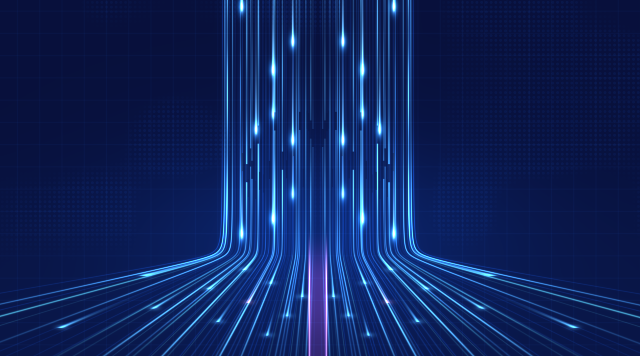
A Shadertoy shader for this background:

```glsl
// Mirrored streams of light fall down a dark wall, bend and fan out over a floor.
// Each stream is a curve x(y) evaluated in a loop; comets and sparks ride on them,
// above a navy backdrop with a faint grid, dot patches and a magenta centre beam.

#define STREAMS 50
#define SPARKS 11
#define HALF_WIDTH 0.268
#define FLOOR_Y 0.283
#define BEND 0.016
#define MAX_ANGLE 1.405
#define FAN_POWER 1.3
#define AXIS_SHIFT 0.006
#define GRID_PITCH 0.0625

const vec3 NAVY = vec3(0.030, 0.064, 0.235);
const vec3 BLUE = vec3(0.07, 0.31, 0.74);
const vec3 CYAN = vec3(0.38, 0.80, 0.96);
const vec3 MAGENTA = vec3(0.72, 0.24, 0.62);

float hash(float n) { return fract(sin(n * 127.1) * 43758.5453); }
float hash2(vec2 p) { return fract(sin(dot(p, vec2(127.1, 311.7))) * 43758.5453); }

float noise(vec2 p) {
    vec2 i = floor(p), f = fract(p);
    f = f * f * (3.0 - 2.0 * f);
    return mix(mix(hash2(i), hash2(i + vec2(1, 0)), f.x),
               mix(hash2(i + vec2(0, 1)), hash2(i + vec2(1, 1)), f.x), f.y);
}

// Soft stroke that keeps its energy when thinner than a pixel
float stroke(float d, float width) {
    float w = max(width, 0.6 / iResolution.y);
    return width / w * exp(-d * d / (w * w));
}

// Horizontal position and slope at height y of the stream starting at u
vec2 track(float u, float y) {
    float d = FLOOR_Y - y, r = sqrt(d * d + BEND * BEND);
    float fan = tan(MAX_ANGLE * pow(u / HALF_WIDTH, FAN_POWER));
    return vec2(u + fan * 0.5 * (d + r), fan * 0.5 * (1.0 + d / r));
}

// Signed distance across a stream
float across(float x, vec2 t) { return (x - t.x) / sqrt(1.0 + t.y * t.y); }

vec3 backdrop(vec2 p) {
    vec2 g = vec2(p.x / 0.52, (p.y - 0.34) / 0.27);
    vec3 col = NAVY + vec3(0.012, 0.070, 0.17) * exp(-dot(g, g));
    col += vec3(0.004, 0.02, 0.04) * smoothstep(0.7, 0.1, p.y);
    // Faint grid
    vec2 cell = abs(fract(p / GRID_PITCH) - 0.5) * GRID_PITCH;
    col += vec3(0.008, 0.025, 0.05) * (stroke(cell.x, 0.0011) + stroke(cell.y, 0.0011));
    // Dotted patches
    vec2 q = fract(p * 75.0) - 0.5;
    float patchMask = smoothstep(0.5, 0.7, noise(p * 5.0 + 3.0)) * smoothstep(0.25, 0.4, p.y);
    col += vec3(0.006, 0.025, 0.055) * patchMask * smoothstep(0.4, 0.2, length(q));
    return col;
}

vec3 streams(float x, float y) {
    vec3 sum = vec3(0.0);
    float wall = smoothstep(FLOOR_Y - 0.03, FLOOR_Y + 0.03, y);
    float depth = max(FLOOR_Y - y, 0.0);
    for (int i = 0; i < STREAMS; i++) {
        float n = float(i), h = hash(n + 1.7), k = hash(n + 41.3);
        float s = min((n + 0.8 * (k - 0.5)) / float(STREAMS - 1), 1.0);
        float u = mix(0.008, HALF_WIDTH, s);
        float level = 0.2 + 0.9 * h * h * h + 0.3 * smoothstep(0.9, 0.96, s);
        level *= mix(0.45, 1.0, smoothstep(0.025, 0.045, u));
        // Slow pulses and one break on some of the wall streams
        level *= 0.8 + 0.3 * sin(y * (9.0 + 12.0 * k) + 6.28 * h);
        float gap = smoothstep(0.027, 0.024, abs(y - mix(0.46, 0.67, hash(n + 9.1))));
        level *= 1.0 - 0.9 * gap * step(0.5, k) * step(s, 0.8);
        level *= mix(1.0, 0.6, smoothstep(0.4, 0.9, y));
        level *= mix(exp(-1.3 * depth) * mix(1.0, 0.6, smoothstep(0.3, 0.8, x)), 1.0, wall);
        float d = across(x, track(u, y));
        float width = (0.0011 + 0.0009 * h) * (1.0 + 1.5 * depth);
        vec3 tint = mix(BLUE, CYAN, smoothstep(0.4, 0.95, h));
        tint = mix(tint, vec3(0.3, 0.7, 0.68), step(0.85, k) * (1.0 - wall));
        sum += tint * level * (1.15 * stroke(d, width) + 0.05 * exp(-abs(d) / 0.006));
    }
    return sum;
}

// Falling comets: up to three heads on each of four wall columns
vec3 comets(float x, float y) {
    vec3 sum = vec3(0.0);
    for (int i = 0; i < 12; i++) {
        float j = float(i / 3), odd = mod(j, 2.0);
        int kind = i % 3;
        float head = kind == 0 ? mix(0.606 + 0.015 * j, 0.406 - 0.021 * j, odd)
                   : kind == 1 ? 0.883 + 0.089 * j - 0.169 * odd : 0.455 + 0.225 * j;
        vec2 q = vec2(x - (0.0704 + 0.0594 * j - 0.0039 * j * j), y - head);
        float tail = smoothstep(-0.018, 0.0, q.y) * exp(-max(q.y, 0.0) / 0.1);
        float power = kind == 2 ? 0.7 * step(j, 1.5) : 1.0;
        float halo = exp(-dot(q * q, vec2(9000.0, 1800.0)));
        sum += power * (CYAN * tail * (stroke(q.x, 0.0026) + 0.12 * exp(-abs(q.x) / 0.007))
             + vec3(0.3, 0.25, 0.2) * tail * stroke(q.x, 0.0016)
             + vec3(0.10, 0.42, 0.65) * halo
             + 0.55 * exp(-dot(q * q, vec2(50000.0, 5000.0))));
    }
    return sum;
}

// Short bright dashes sliding along the floor streams
vec3 sparks(float x, float y) {
    vec3 sum = vec3(0.0);
    for (int i = 0; i < SPARKS; i++) {
        float n = float(i), u = 0.033 + 0.0223 * n;
        float head = 0.249 - 0.2 * fract(0.41 + 0.27 * n), a = y - head;
        float tail = smoothstep(-0.003, 0.0, a) * exp(-max(a, 0.0) / 0.024);
        vec2 q = vec2(x - track(u, head).x, a);
        vec3 tint = mix(CYAN, vec3(0.75, 0.42, 0.45), step(3.5, n) * step(n, 4.5));
        sum += tint * (1.1 * tail * stroke(across(x, track(u, y)), 0.0032)
             + 0.3 * exp(-dot(q * q, vec2(3500.0, 20000.0))));
    }
    return sum;
}

void mainImage(out vec4 fragColor, in vec2 fragCoord) {
    vec2 p = (fragCoord - vec2(0.5 * iResolution.x, 0.0)) / iResolution.y;
    p.x += AXIS_SHIFT;
    float x = abs(p.x), y = p.y;
    vec3 col = backdrop(p) + streams(x, y) + comets(x, y) + sparks(x, y);
    // Centre beam: faint filled strip with two bright rails
    float rise = smoothstep(0.36, 0.2, y) * mix(0.7, 1.0, smoothstep(0.0, 0.15, y));
    col += MAGENTA * rise * (0.32 * smoothstep(0.030, 0.022, x) + 0.7 * stroke(x - 0.024, 0.0034));
    col += vec3(0.4, 0.5, 0.5) * rise * stroke(x - 0.024, 0.0016);
    fragColor = vec4(min(col, 1.0), 1.0);
}
```
